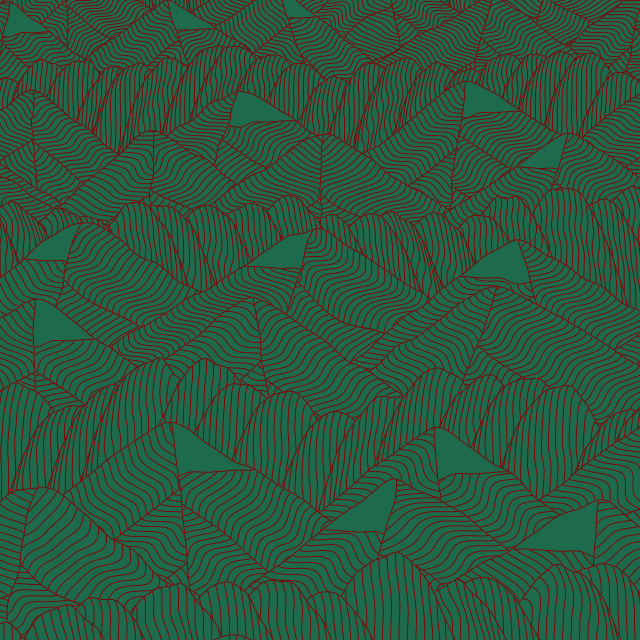
Reproduce this pattern procedurally as a WebGL 2 fragment shader.

```glsl
#version 300 es
precision highp float;
uniform vec2 u_resolution;
out vec4 outColor;

const vec3 GREEN = vec3(0.115, 0.42, 0.30);
const vec3 INK = vec3(0.5, 0.0, 0.01);
const float LINE_WIDTH = 0.00142;
const float NEAR_SCALE = 1.15;
const float FAR_SCALE = 0.6;
const float ROW_STEP = 0.105;
const float HILL_CELL = 0.44;
const float CRAG_CELL = 0.08;
const float HILL_SPACING = 0.0108;
const float CRAG_SPACING = 0.012;
const float FOLD_DEPTH = 0.13;
const float FACET_DEPTH = 0.085;
const int ROWS = 28;

struct Hill {
    vec2 peak;
    float leftSlope, rightSlope, lean, seed;
    bool crag;
};

float hash(float n) { return fract(sin(n * 127.1 + 3.7) * 43758.5); }

float noise(float x) {
    float i = floor(x), f = x - i;
    return mix(hash(i), hash(i + 1.0), f * f * (3.0 - 2.0 * f)) - 0.5;
}

// Antialiased coverage of a thin line at a distance in canvas units
float stroke(float dist) {
    float pixel = 1.0 / u_resolution.y;
    float covered = clamp((0.5 * LINE_WIDTH - abs(dist)) / pixel + 0.5, 0.0, 1.0);
    return min(covered, LINE_WIDTH / pixel + 0.1);
}

Hill makeHill(float id, float row, bool crag, float cell) {
    float seed = mod(id * 17.31 + row * 41.77, 289.0);
    float x = (id + 0.5 + 0.5 * (hash(seed) - 0.5)) * cell;
    float rise = (hash(seed + 1.3) - 0.5) * 0.06;
    if (crag) rise += 0.1 * noise(x * 4.0 + row * 9.0) - 0.05;
    return Hill(vec2(x, rise), mix(0.6, 0.85, hash(seed + 2.1)),
        mix(0.6, 0.9, hash(seed + 3.9)), mix(-0.4, 0.4, hash(seed + 5.2)), seed, crag);
}

// Outline height at x, relative to the peak
float silhouette(float x, Hill h) {
    if (h.crag) return -14.0 * x * x + 0.012 * noise(x * 45.0 + h.seed);
    float slope = x < 0.0 ? h.leftSlope : h.rightSlope;
    return -slope * (sqrt(x * x + 0.0004) - 0.02) + 0.012 * noise(x * 26.0 + h.seed);
}

// Phase whose whole values are the hatch lines
float strand(vec2 q, Hill h, float side, float fold) {
    if (h.crag) {
        float depth = silhouette(q.x, h) - q.y;
        float bend = 0.012 * exp(-40.0 * depth) + 0.012 * noise(depth * 22.0 + h.seed);
        return (q.x + bend) / CRAG_SPACING;
    }
    float u = side * q.x;
    float slope = side < 0.0 ? h.leftSlope : h.rightSlope;
    float depth = -slope * u - q.y;
    float reach = mix(0.55, 0.9, hash(h.seed + fold * 3.1 + side));
    float wave = 0.007 * sin(depth * 55.0 + h.seed + fold * 2.0 + 3.0 * noise(u * 6.0 + h.seed));
    float drift = 0.014 * noise(depth * 20.0 + h.seed + fold * 7.0);
    return (u + reach * depth + wave + drift) / HILL_SPACING;
}

float hatch(vec2 q, Hill h, float side, float fold, float scale) {
    const float E = 0.0005;
    float phase = strand(q, h, side, fold);
    vec2 grad = vec2(strand(q + vec2(E, 0.0), h, side, fold),
                     strand(q + vec2(0.0, E), h, side, fold)) - phase;
    return stroke((fract(phase) - 0.5) * E / max(length(grad), 0.001) * scale);
}

// Spur, folds, blank facet and hatching inside one hill
float hillInk(vec2 q, Hill h, float scale) {
    if (h.crag) return hatch(q, h, 1.0, 0.0, scale);
    float spur = q.x + h.lean * q.y - 0.008 * noise(q.y * 22.0 + h.seed);
    float side = spur < 0.0 ? -1.0 : 1.0;
    float ink = stroke(spur * inversesqrt(1.0 + h.lean * h.lean) * scale);
    float u = side * q.x;
    float slope = side < 0.0 ? h.leftSlope : h.rightSlope;
    float folds = (-slope * u - q.y + 0.04 * noise(u * 9.0 + h.seed)) / FOLD_DEPTH;
    float seam = max(floor(folds + 0.5), 1.0);
    ink = max(ink, stroke((folds - seam) * FOLD_DEPTH * inversesqrt(1.0 + slope * slope) * scale));
    if (side > 0.0 && hash(h.seed + 8.8) > 0.35) {
        float facet = FACET_DEPTH - 0.1 * u + q.y + 0.01 * noise(u * 30.0);
        ink = max(ink, stroke(facet * scale));
        if (facet > 0.0) return ink;
    }
    return max(ink, hatch(q, h, side, max(floor(folds), 0.0), scale));
}

void main() {
    vec2 p = gl_FragCoord.xy / u_resolution.y;
    float ink = 0.0, base = -0.12;
    bool hit = false;
    // Rows run front to back; the first hill reached hides the rest
    for (int r = 0; r < ROWS && !hit; r++) {
        float row = float(r);
        float scale = max(mix(NEAR_SCALE, FAR_SCALE, base), 0.5);
        bool crag = r % 3 == 2;
        float cell = crag ? CRAG_CELL : HILL_CELL;
        float flip = r % 2 == 0 ? 1.0 : -1.0;
        vec2 local = vec2(flip * (p.x - 0.5) + 0.23 * row, p.y - base) / scale;
        float home = floor(local.x / cell);
        for (int c = -2; c <= 2 && !hit; c++) {
            Hill h = makeHill(home + float(c), row, crag, cell);
            vec2 q = local - h.peak;
            float top = silhouette(q.x, h);
            float tilt = (silhouette(q.x + 0.001, h) - top) / 0.001;
            float gap = top - q.y;
            ink = max(ink, stroke(gap * inversesqrt(1.0 + tilt * tilt) * scale));
            hit = gap > 0.0;
            if (hit) ink = max(ink, hillInk(q, h, scale));
        }
        base += ROW_STEP * scale;
    }
    outColor = vec4(mix(GREEN, INK, ink), 1.0);
}
```
